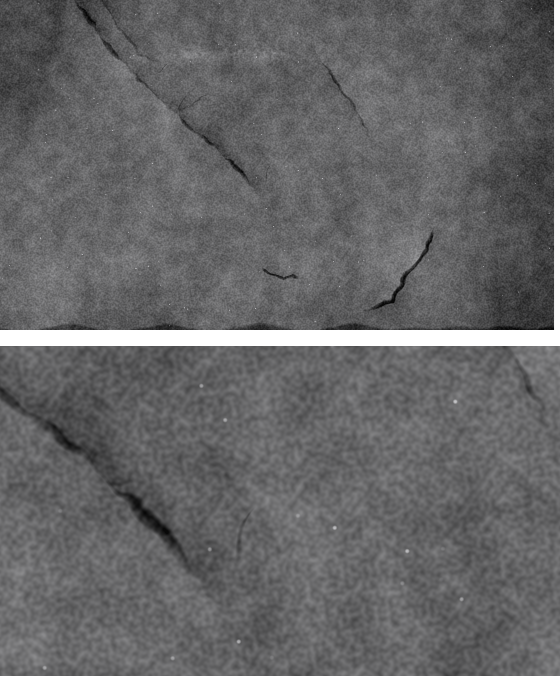
Top, the full canvas; bottom, a detail of the centre.
Write a Shadertoy shader that draws this texture.

```glsl
// Dark grey slate slab: mottled, grainy stone with a chipped diagonal gouge,
// a few shadowed ledges and one deep fissure, beside a thin white margin.
// Layers of gradient noise form the stone; bent paths carry the ledges.

const float STONE = 0.408;         // base grey
const float MOTTLE = 0.17;         // broad cloudy patches
const float PATINA = 0.15;         // small blotches
const float GRAIN = 0.11;          // finest texture
const float SPECK_SHARE = 0.04;    // share of cells holding a pale speck
const float SPECK_CELLS = 55.0;
const float SLAB_END = 0.9895;     // right end of the slab, share of width
const vec3 TINT = vec3(0.995, 0.995, 1.008);
const vec3 MARGIN = vec3(0.985);

// Paths run so that the shadow lies on their left hand side.
const vec2 GOUGE[5] = vec2[5](vec2(0.18, 1.06), vec2(0.36, 0.82),
    vec2(0.60, 0.59), vec2(0.72, 0.49), vec2(0.82, 0.37));
const vec2 GOUGE_TOP[5] = vec2[5](vec2(0.27, 1.06), vec2(0.34, 0.95),
    vec2(0.39, 0.88), vec2(0.43, 0.83), vec2(0.50, 0.81));
const vec2 LEDGE[5] = vec2[5](vec2(1.12, 0.59), vec2(1.08, 0.66),
    vec2(1.05, 0.72), vec2(1.00, 0.78), vec2(0.94, 0.89));
const vec2 FISSURE[5] = vec2[5](vec2(1.315, 0.315), vec2(1.288, 0.237),
    vec2(1.228, 0.17), vec2(1.195, 0.085), vec2(1.08, 0.062));
const vec2 NICK[5] = vec2[5](vec2(0.79, 0.185), vec2(0.825, 0.167),
    vec2(0.855, 0.158), vec2(0.88, 0.164), vec2(0.91, 0.161));

vec2 hash2(vec2 p) {
    vec3 h = fract(p.xyx * vec3(0.1031, 0.1030, 0.0973));
    h += dot(h, h.yzx + 33.33);
    return fract((h.xx + h.yz) * h.zy);
}

float cornerSlope(vec2 cell, vec2 offset) {
    float angle = 6.2832 * hash2(cell).x;
    return dot(vec2(cos(angle), sin(angle)), offset);
}

float gradientNoise(vec2 p) {
    vec2 i = floor(p), f = p - i;
    vec2 u = f * f * f * (f * (f * 6.0 - 15.0) + 10.0);
    vec2 e = vec2(1.0, 0.0);
    return mix(mix(cornerSlope(i, f), cornerSlope(i + e, f - e), u.x),
        mix(cornerSlope(i + e.yx, f - e.yx), cornerSlope(i + 1.0, f - 1.0), u.x), u.y);
}

float fbm(vec2 p) {
    float sum = 0.0, amp = 0.5;
    for (int i = 0; i < 5; i++) {
        sum += amp * gradientNoise(p);
        p = mat2(1.6, 1.2, -1.2, 1.6) * p + 17.3;
        amp *= 0.5;
    }
    return sum;
}

// Signed distance to a path (left is positive) and position along it, 0 to 1
vec2 trace(vec2 p, vec2 path[5]) {
    vec2 best = vec2(9.0, 0.0);
    for (int i = 0; i < 4; i++) {
        vec2 d = path[i + 1] - path[i], r = p - path[i];
        float h = clamp(dot(r, d) / dot(d, d), 0.0, 1.0);
        float dist = length(r - d * h);
        float side = d.x * r.y > d.y * r.x ? 1.0 : -1.0;
        if (dist < abs(best.x)) best = vec2(side * dist, (float(i) + h) / 4.0);
    }
    return best;
}

// Darkening by a crack line, the soft shadow beside it and its pale rim
float ledge(vec2 p, vec2 path[5], float width, float ink, float shade, float spread, float broken) {
    vec2 t = trace(p, path);
    float taper = smoothstep(0.0, 0.15, t.y) * smoothstep(1.0, 0.8, t.y);
    float gaps = mix(1.0, smoothstep(-0.15, 0.3, gradientNoise(p * 11.0 + 3.0)), broken);
    float w = width * taper * gaps;
    float line = (1.0 - smoothstep(w * 0.4, w + 0.0025, abs(t.x))) * taper * gaps;
    float shadow = exp(-abs(t.x) / spread) * smoothstep(-0.004, 0.004, t.x);
    float rim = exp(-abs(t.x) / 0.012) * smoothstep(0.004, -0.004, t.x);
    return ink * line + taper * (shade * shadow - 0.03 * rim);
}

float specks(vec2 p) {
    vec2 cell = floor(p * SPECK_CELLS);
    vec2 rnd = hash2(cell + 71.0), spot = 0.2 + 0.6 * hash2(cell + 13.0);
    float d = length(fract(p * SPECK_CELLS) - spot) / SPECK_CELLS;
    return step(rnd.x, SPECK_SHARE) * rnd.y * smoothstep(0.003, 0.0006, d);
}

void mainImage(out vec4 fragColor, in vec2 fragCoord) {
    vec2 p = fragCoord / iResolution.y;
    float right = iResolution.x / iResolution.y;

    // Stone body: patches, faint upright streaks, blotches and grain
    float v = STONE + MOTTLE * fbm(p * 3.5) + PATINA * fbm(p * 21.0 + 5.0);
    v += 0.035 * gradientNoise(p * vec2(13.0, 3.0) + 40.0);
    vec2 turned = mat2(0.8, 0.6, -0.6, 0.8) * p;
    v += GRAIN * (gradientNoise(turned * 175.0) + 0.6 * gradientNoise(turned.yx * 85.0));

    // Darker sides and corners
    float ragged = p.x + 0.25 * fbm(p * 4.0 + 9.0);
    v -= 0.16 * smoothstep(1.32, 1.70, ragged);
    v -= 0.11 * smoothstep(0.38, 0.0, ragged) * smoothstep(0.3, 0.85, p.y);
    v -= 0.04 * smoothstep(0.75, 1.05, p.y) + 0.04 * smoothstep(0.2, 0.0, p.y);
    v -= 0.17 * smoothstep(0.012, 0.0, p.y + 0.03 * gradientNoise(p * 7.0));

    // Pale crumbly vein and the rounded bulge beside the fissure
    vec2 bent = p + 0.016 * vec2(gradientNoise(p * 13.0), gradientNoise(p * 13.0 + 7.0))
        + 0.008 * vec2(gradientNoise(p * 40.0), gradientNoise(p * 40.0 + 7.0));
    float vein = exp(-pow((bent.y - 0.835) / 0.017, 2.0));
    vein *= smoothstep(0.43, 0.55, p.x) * smoothstep(0.97, 0.85, p.x);
    v += vein * (0.05 + 0.12 * gradientNoise(p * 90.0));
    v += 0.045 * exp(-dot(p - vec2(1.15, 0.21), p - vec2(1.15, 0.21)) / 0.012);

    // Flaked creases along the gouge
    vec2 track = trace(bent, GOUGE);
    float floorMask = smoothstep(-0.02, 0.02, track.x) * smoothstep(0.15, 0.05, track.x)
        * smoothstep(1.0, 0.85, track.y);
    vec2 grainDir = mat2(0.69, 0.72, -0.72, 0.69) * bent;
    float flakes = gradientNoise(grainDir * vec2(17.0, 9.0) + 2.0);
    v -= floorMask * (0.02 + 0.13 * smoothstep(0.06, 0.0, abs(flakes))
        * smoothstep(0.0, 0.3, gradientNoise(p * 12.0 + 21.0)));

    // Ledges and cracks
    v -= ledge(bent, GOUGE, 0.007, 0.22, 0.09, 0.035, 0.8);
    v -= ledge(bent, GOUGE_TOP, 0.005, 0.14, 0.06, 0.02, 0.5);
    v -= ledge(bent, LEDGE, 0.004, 0.18, 0.08, 0.018, 0.7);
    v -= ledge(bent, FISSURE, 0.006, 0.32, 0.09, 0.06, 0.0);
    v -= ledge(bent, NICK, 0.004, 0.26, 0.06, 0.015, 0.0);

    v += 0.35 * specks(p);
    vec3 stone = clamp(v, 0.03, 0.9) * TINT;
    float margin = smoothstep(-0.5, 0.5, (p.x - SLAB_END * right) * iResolution.y);
    fragColor = vec4(mix(stone, MARGIN, margin), 1.0);
}
```
